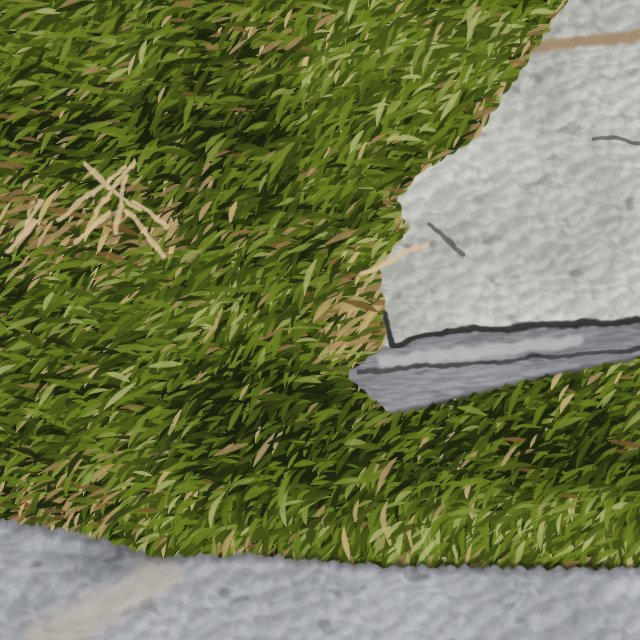
Reproduce this texture procedurally as a WebGL 1 fragment shader.

```glsl
precision highp float;
// Draws a shaggy lawn with dry straw between two weathered stone slabs.
uniform vec2 u_resolution;

vec2 hash2(vec2 p) {
  return fract(sin(vec2(dot(p, vec2(127.1, 311.7)), dot(p, vec2(269.5, 183.3)))) * 43758.5);
}

// Layered, warped sines, roughly -1 to 1
float ripple(vec2 p) {
  float sum = 0., amp = .5;
  for (int i = 0; i < 5; i++) {
    p = mat2(.8, .6, -.6, .8) * p * 1.6 + vec2(1.3, 2.1);
    sum += amp * sin(p.x + 1.6 * sin(p.y));
    amp *= .62;
  }
  return sum;
}

vec2 neighbor(int k) {
  return vec2(mod(float(k), 3.), floor((float(k) + .5) / 3.)) - 1.;
}

// Cellular noise: distance to the nearest scattered point
float cells(vec2 p) {
  float nearest = 2.;
  for (int k = 0; k < 9; k++) {
    vec2 o = neighbor(k);
    nearest = min(nearest, length(o + hash2(floor(p) + o) - fract(p)));
  }
  return nearest;
}

float blot(vec2 p, float x, float y, float w, float h) {
  vec2 q = (p - vec2(x, y)) / vec2(w, h);
  return exp(-dot(q, q));
}

float stroke(vec2 p, vec2 a, vec2 b, float width) {
  vec2 ab = b - a;
  float h = clamp(dot(p - a, ab) / dot(ab, ab), 0., 1.);
  return 1. - smoothstep(width * .4, width * 1.3, length(p - a - ab * h));
}

// One linear piece of an outline
float climb(float t, float a, float b, float rise) {
  return rise * clamp((t - a) / (b - a), 0., 1.);
}

float slabLeft(float y) {
  return .612 + climb(y, .349, .41, -.07) + climb(y, .42, .46, .06)
    + climb(y, .46, .583, -.01) + climb(y, .583, .642, .043)
    + climb(y, .642, .688, -.017) + climb(y, .688, .727, .033)
    + climb(y, .727, .785, .091) + climb(y, .785, 1., .143);
}

float pathTop(float x) {
  return .186 + climb(x, 0., .13, -.019) + climb(x, .13, .235, -.035)
    + climb(x, .41, .6, -.017) + climb(x, .6, 1., -.004);
}

vec3 grassTone(float t) {
  vec3 c = mix(vec3(.1, .13, .05), vec3(.27, .33, .09), smoothstep(0., .35, t));
  c = mix(c, vec3(.42, .5, .13), smoothstep(.35, .68, t));
  return mix(c, vec3(.68, .7, .46), smoothstep(.72, 1.05, t));
}

// Paints one layer of tapered blades, one per grid cell
vec3 blades(vec3 base, vec2 p, float count, float seed, float lean, float shade, float dry) {
  vec2 g = p * count + seed * 3.7;
  for (int k = 0; k < 9; k++) {
    vec2 o = neighbor(k), id = floor(g) + o;
    vec2 r = hash2(id + seed), s = hash2(id + seed + 31.7);
    float angle = lean + (s.x - .5) * 1.5;
    vec2 dir = vec2(cos(angle), sin(angle)), q = fract(g) - o - r;
    float along = dot(q, dir) / (.45 + .45 * s.y);
    float across = abs(dot(q, vec2(-dir.y, dir.x)) + .08 * along * along);
    float width = .16 * max(1. - along * along, 0.);
    float cover = step(abs(along), 1.) * (1. - smoothstep(width * .45, width + .03, across));
    vec3 straw = mix(vec3(.48, .34, .18), vec3(.88, .77, .6), s.x);
    vec3 tint = mix(grassTone(shade + (r.x - .5) * .95), straw, step(r.y, dry) * .85);
    base = mix(base, tint, cover * .88);
  }
  return base;
}

vec3 lawn(vec2 p, float edge, float slab) {
  float dry = .04 + .6 * blot(p, .14, .65, .16, .06) + .5 * blot(p, .08, .21, .15, .05)
    + .6 * blot(p, .55, .5, .05, .1) + .35 * blot(p, .4, .95, .1, .05)
    + .45 * smoothstep(-.045, 0., slab) * step(.45, p.y) + .2 * (1. - smoothstep(0., .03, edge));
  float shade = .47 + .12 * ripple(p * 7.) - .26 * blot(p, .2, .8, .25, .06)
    - .22 * blot(p, .4, .38, .2, .08) - .2 * blot(p, .85, .27, .25, .05)
    + .14 * blot(p, .68, .87, .13, .12) + .12 * blot(p, .7, .16, .4, .04);
  float lean = .5 + .25 * ripple(p * 4.) + .6 * blot(p, .7, .15, .5, .07);
  vec3 c = grassTone(shade - .25);
  for (int i = 0; i < 8; i++) {
    float n = float(i);
    c = blades(c, p, 24. + mod(n * 7., 23.), n * 5.3 + 1., lean, shade - .13 + .03 * n, dry);
  }
  return c;
}

// Mottled rock lit from the upper left
vec3 rock(vec2 p, vec3 tint) {
  vec2 q = p * vec2(38., 55.) + .6 * ripple(p * 25.);
  float relief = cells(q) - cells(q + vec2(.2, -.25));
  float pits = smoothstep(.6, 1., ripple(p * vec2(24., 36.)));
  return tint + .045 * ripple(p * 9.) + .025 * ripple(p * 90.) - .14 * relief - .1 * pits;
}

void main() {
  vec2 p = gl_FragCoord.xy / u_resolution;
  float fray = .012 * (cells(p * vec2(60., 38.)) - .5);
  float under = .349 + climb(p.x, .612, .846, .059) + climb(p.x, .846, 1., .03);
  float slab = min(p.x - slabLeft(p.y), p.y - under) + fray;
  float edge = p.y - pathTop(p.x) + fray;
  vec2 w = p + .004 * vec2(ripple(p * 30.), ripple(p * 33. + 4.));

  // Grass, shaded where it meets the path
  vec3 color = lawn(p, edge, slab);
  color *= 1. - .5 * smoothstep(.3, .6, p.x) * (1. - smoothstep(0., .012, edge));

  // Upper slab: pale top, layered side and cracks
  float lip = .46 + climb(p.x, .61, .69, .019) + climb(p.x, .69, 1., .02);
  vec3 side = rock(p * vec2(.6, 1.8), vec3(.54, .54, .56));
  side = mix(side, vec3(.74), .8 * stroke(w, vec2(.6, .435), vec2(.9, .468), .011));
  side *= 1. - .45 * stroke(w, vec2(.56, .42), vec2(1., .454), .004);
  vec3 stone = mix(side, rock(p, vec3(.73, .73, .71)), smoothstep(-.003, .003, w.y - lip));
  float crack = stroke(w, vec2(.61, .462), vec2(.7, .481), .005)
    + stroke(w, vec2(.7, .481), vec2(1., .499), .006)
    + stroke(w, vec2(.6, .512), vec2(.61, .465), .006)
    + .6 * stroke(w, vec2(.67, .648), vec2(.725, .602), .004)
    + .6 * stroke(w, vec2(.93, .785), vec2(1., .777), .004);
  stone = mix(stone, vec3(.13, .15, .14), min(crack, 1.) * .85);
  stone = mix(stone, vec3(.62, .51, .38), .8 * stroke(w, vec2(.83, .925), vec2(1., .945), .011));
  stone *= .6 + .4 * smoothstep(0., .012, p.y - under);
  color = mix(color, stone, smoothstep(-.002, .004, slab));

  // Lower path with a warm diagonal vein
  vec3 path = rock(p * .8 + 3., vec3(.64, .65, .67)) - .12 * blot(p, .17, .12, .08, .03);
  path = mix(path, vec3(.75, .71, .66), .65 * stroke(w, vec2(.07, 0.), vec2(.25, .1), .035));
  path *= .75 + .25 * smoothstep(0., .018, -edge);
  color = mix(path, color, smoothstep(-.003, .003, edge));

  // Loose straws: a scattered heap and one resting on the slab
  float straws = stroke(w, vec2(.57, .573), vec2(.665, .618), .005);
  for (int i = 0; i < 9; i++) {
    vec2 r = hash2(vec2(float(i), 8.)), s = hash2(vec2(float(i), 21.));
    vec2 mid = vec2(.02 + .25 * r.x, .62 + .09 * r.y);
    float angle = 3.1 * s.x - .7;
    vec2 reach = (.03 + .04 * s.y) * vec2(cos(angle), sin(angle));
    straws = max(straws, stroke(w, mid - reach, mid + reach, .0045));
  }
  gl_FragColor = vec4(mix(color, vec3(.83, .74, .62), straws * .85), 1.);
}
```
